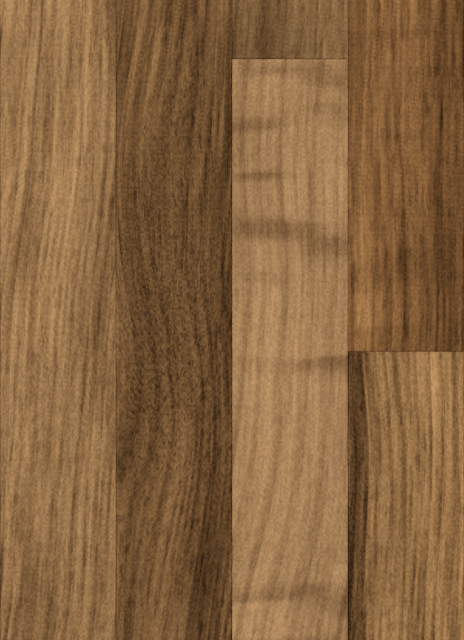
This texture is drawn by a WebGL 2 fragment shader. Its source:

```glsl
#version 300 es
precision highp float;

uniform vec2 u_resolution;
out vec4 outColor;

const float COLUMNS = 4.0;
const float PLANK_ASPECT = 5.5;      // canvas height in plank widths
const float SEAM_WIDTH = 0.012;      // in plank widths
const float SEAM_DEPTH = 0.20;
const float FIBRE_DEPTH = 0.20;
const float PORE_DEPTH = 0.17;
const float BAND_DEPTH = 0.20;
const float SPECKLE_DEPTH = 0.13;
const int SAMPLES = 2;               // per axis, for smooth edges

// Height of the butt joint in each column; above 1 means none
const float JOINT[4] = float[4](2.0, 2.0, 0.908, 0.451);

// Planks 0..3 stand at the bottom, 4 and 5 above the joints
const vec3 WOOD[6] = vec3[6](
    vec3(0.570, 0.428, 0.278), vec3(0.455, 0.328, 0.200),
    vec3(0.640, 0.490, 0.332), vec3(0.580, 0.432, 0.272),
    vec3(0.480, 0.358, 0.225), vec3(0.470, 0.326, 0.190));

// Bend of the grain, growth rings across, ring depth, ripple depth
const vec4 FIGURE[6] = vec4[6](
    vec4(0.40, 9.0, 0.20, 0.03), vec4(0.25, 7.0, 0.16, 0.03),
    vec4(0.45, 5.0, 0.13, 0.24), vec4(0.08, 8.0, 0.20, 0.03),
    vec4(0.90, 5.0, 0.14, 0.08), vec4(0.05, 6.0, 0.14, 0.12));

// How strongly the fibre and pores show in each plank
const float COARSENESS[6] = float[6](0.85, 1.2, 0.4, 0.85, 0.8, 1.0);

float hash(vec2 p) {
    return fract(sin(dot(p, vec2(127.1, 311.7))) * 43758.5453);
}

float noise(vec2 p) {
    vec2 i = floor(p), f = fract(p);
    f = f * f * (3.0 - 2.0 * f);
    return mix(mix(hash(i), hash(i + vec2(1.0, 0.0)), f.x),
               mix(hash(i + vec2(0.0, 1.0)), hash(i + 1.0), f.x), f.y);
}

float signedNoise(vec2 p) { return 2.0 * noise(p) - 1.0; }

// Dark late wood: slow rise, quick fall, each ring of its own strength
float growthRings(float u, float y, float seed) {
    u += 0.5 * signedNoise(vec2(u * 0.6 + seed, y * 0.35));
    float f = fract(u);
    float strength = 0.35 + 0.65 * hash(vec2(floor(u), seed));
    return strength * smoothstep(0.45, 0.90, f) * (1.0 - smoothstep(0.90, 1.0, f));
}

// Cross-grain curl: short soft bars, dark below a sharper upper edge
float ripples(vec2 p, float seed) {
    float y = p.y + 0.12 * signedNoise(vec2(p.x * 1.6, p.y * 0.8 + seed)) - 0.08 * p.x;
    float bars = noise(vec2(p.x * 1.3 + seed, y * 7.0));
    float patches = smoothstep(0.25, 0.75, noise(vec2(p.x * 1.5, y * 1.8 + seed)));
    return smoothstep(0.50, 0.92, bars) * patches;
}

vec3 floorColor(vec2 uv) {
    // Plank layout
    float column = clamp(floor(uv.x * COLUMNS), 0.0, COLUMNS - 1.0);
    float joint = JOINT[int(column)];
    int id = int(column + 2.0 * step(joint, uv.y));
    float seed = float(id) * 17.3 + 4.0;
    vec2 p = vec2(uv.x * COLUMNS - column, uv.y * PLANK_ASPECT);
    vec4 figure = FIGURE[id];

    // Grain coordinate, following the bend of the trunk
    float drop = 1.0 - uv.y;
    float u = p.x + figure.x * drop * drop + 0.10 * signedNoise(vec2(p.x + seed, p.y * 0.7));
    float burl = 0.0;
    if (id == 1) {
        vec2 d = (p - vec2(0.42, 3.0)) / vec2(0.5, 1.5);
        burl = exp(-dot(d, d));
        u += 0.4 * burl * d.y;
    }

    // Layers of figure, from broad to fine
    float coarse = COARSENESS[id];
    float tone = BAND_DEPTH * signedNoise(vec2(u * 3.0 + seed, p.y * 0.35)) * coarse;
    tone += 0.05 * signedNoise(vec2(p.x * 1.5 + seed, p.y * 1.2));
    tone -= figure.z * growthRings(u * figure.y, p.y, seed);
    tone -= figure.w * ripples(p, seed);
    float fibre = signedNoise(vec2(u * 34.0 + seed, p.y * 1.8));
    tone += FIBRE_DEPTH * coarse * fibre * (1.0 - 0.6 * burl);
    float pores = noise(vec2(u * 65.0 + seed, p.y * mix(9.0, 24.0, burl)));
    tone -= PORE_DEPTH * coarse * (smoothstep(0.55, 0.95, pores) - 0.2);
    float speckle = signedNoise(vec2(p.x * 75.0, p.y * 55.0) + seed);
    tone += SPECKLE_DEPTH * speckle * (0.5 + 0.4 * coarse + 0.6 * burl);

    // Dark heartwood
    if (id == 1) {
        float vein = p.x - mix(0.53, 1.0, smoothstep(0.12, 0.66, uv.y));
        tone -= 0.22 * exp(-abs(vein) * 28.0) * smoothstep(0.15, 0.35, uv.y);
        tone -= 0.13 * smoothstep(0.0, 0.15, vein);
    } else if (id == 3) {
        tone -= 0.27 * (1.0 - smoothstep(0.13, 0.22, p.x + 0.03 * fibre));
    } else if (id == 5) {
        tone -= 0.20 * smoothstep(0.60, 0.95, p.x) - 0.08;
        tone -= 0.12 * (1.0 - smoothstep(0.02, 0.14, p.x));
    }

    // Seams along the sides and at the joint
    float side = min(p.x, 1.0 - p.x);
    float end = abs(uv.y - joint) * PLANK_ASPECT;
    tone -= SEAM_DEPTH * (1.0 - smoothstep(0.0, SEAM_WIDTH, min(side, end)));

    // Shadows turn warmer as they deepen
    return WOOD[id] * pow(vec3(max(1.03 + tone, 0.2)), vec3(0.90, 1.02, 1.18));
}

void main() {
    vec3 sum = vec3(0.0);
    for (int i = 0; i < SAMPLES * SAMPLES; i++) {
        vec2 cell = vec2(float(i % SAMPLES), float(i / SAMPLES)) + 0.5;
        vec2 offset = cell / float(SAMPLES) - 0.5;
        sum += floorColor((gl_FragCoord.xy + offset) / u_resolution);
    }
    outColor = vec4(sum / float(SAMPLES * SAMPLES), 1.0);
}
```
